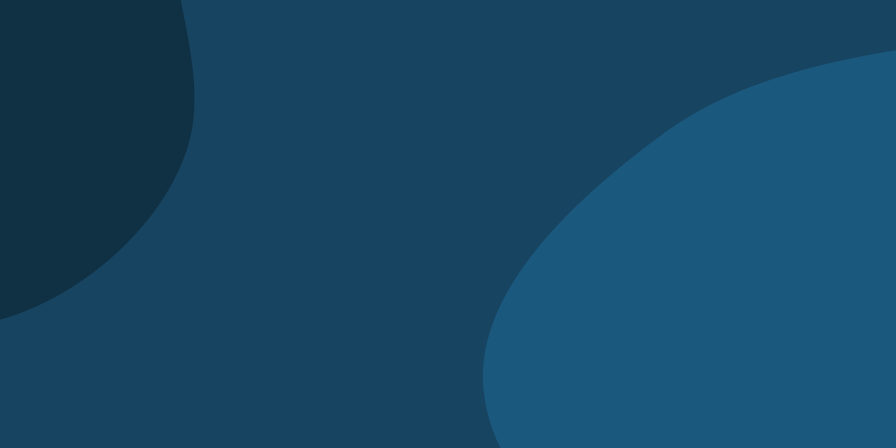
Reproduce this background procedurally as a WebGL 2 fragment shader.

```glsl
#version 300 es
precision highp float;
// Flat blue background with a dark rounded blob at upper left and a large lighter blob at lower right.

uniform vec2 u_resolution;
out vec4 fragColor;

vec2 bezier(vec2 a, vec2 b, vec2 c, vec2 d, float t) {
    float s = 1.0 - t;
    return s * s * s * a + 3.0 * s * s * t * b + 3.0 * s * t * t * c + t * t * t * d;
}

vec2 bezierTangent(vec2 a, vec2 b, vec2 c, vec2 d, float t) {
    float s = 1.0 - t;
    return 3.0 * (s * s * (b - a) + 2.0 * s * t * (c - b) + t * t * (d - c));
}

// Approximate signed distance to a descending curve, positive on its right.
// Past either end the curve continues along its tangent.
float curveSide(vec2 p, vec2 a, vec2 b, vec2 c, vec2 d) {
    float lo = 0.0, hi = 1.0;
    for (int i = 0; i < 18; i++) {
        float mid = 0.5 * (lo + hi);
        if (bezier(a, b, c, d, mid).y > p.y) lo = mid;
        else hi = mid;
    }
    float t = 0.5 * (lo + hi);
    vec2 offset = p - bezier(a, b, c, d, t);
    vec2 dir = normalize(bezierTangent(a, b, c, d, t));
    return dot(offset, vec2(-dir.y, dir.x));
}

float darkBlob(vec2 p) {
    vec2 joint = vec2(0.4219, 0.6823);
    if (p.y > joint.y)
        return -curveSide(p, vec2(0.4036, 1.0), vec2(0.4219, 0.901), vec2(0.4505, 0.7865), joint);
    return -curveSide(p, joint, vec2(0.3724, 0.5052), vec2(0.1875, 0.3385), vec2(0.0, 0.2865));
}

float lightBlob(vec2 p) {
    vec2 shoulder = vec2(1.4792, 0.7005);
    vec2 belly = vec2(1.0781, 0.1615);
    if (p.y > shoulder.y)
        return curveSide(p, vec2(2.0, 0.888), vec2(1.7969, 0.8542), vec2(1.6198, 0.8047), shoulder);
    if (p.y > belly.y)
        return curveSide(p, shoulder, vec2(1.3385, 0.5964), vec2(1.0781, 0.388), belly);
    return curveSide(p, belly, vec2(1.0781, 0.1016), vec2(1.0938, 0.0469), vec2(1.1172, 0.0));
}

void main() {
    // The canvas spans 2 by 1 units
    vec2 p = gl_FragCoord.xy / u_resolution * vec2(2.0, 1.0);
    float pixel = 1.0 / u_resolution.y;

    vec3 color = vec3(0.09, 0.265, 0.38);
    color = mix(color, vec3(0.062, 0.187, 0.264), clamp(0.5 + darkBlob(p) / pixel, 0.0, 1.0));
    color = mix(color, vec3(0.107, 0.345, 0.49), clamp(0.5 + lightBlob(p) / pixel, 0.0, 1.0));
    fragColor = vec4(color, 1.0);
}
```
